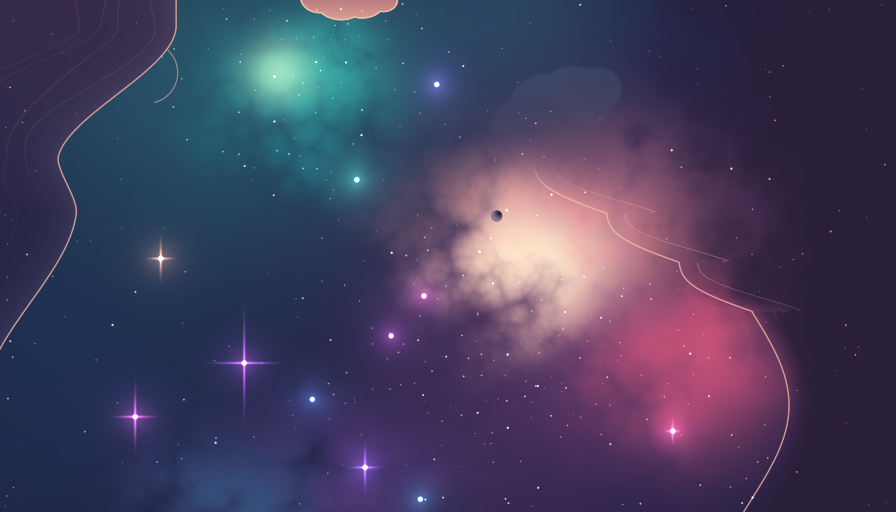
A Shadertoy shader for this background:

```glsl
const vec3 NIGHT = vec3(.12, .12, .25);
const vec3 DUSK = vec3(.16, .12, .225);
const vec3 RIM = vec3(1., .74, .66);

vec2 hash2(vec2 p) {
  vec3 q = fract(p.xyx * vec3(.1031, .103, .0973));
  q += dot(q, q.yzx + 33.33);
  return fract((q.xx + q.yz) * q.zy);
}

// Cellular noise: rounded bumps, high at the cell centres
float cells(vec2 p) {
  vec2 id = floor(p);
  float nearest = 1.;
  for (int j = -1; j <= 1; j++)
  for (int i = -1; i <= 1; i++) {
    vec2 cell = id + vec2(i, j);
    vec2 d = cell + hash2(cell) - p;
    nearest = min(nearest, dot(d, d));
  }
  return 1. - nearest;
}

float billow(vec2 p) {
  float sum = 0., gain = .5;
  for (int i = 0; i < 4; i++) {
    sum += gain * cells(p);
    p = mat2(1.6, 1.2, -1.2, 1.6) * p + 7.3;
    gain *= .5;
  }
  return sum;
}

float glow(vec2 p, vec2 centre, vec2 radius) {
  vec2 q = (p - centre) / radius;
  return exp(-dot(q, q));
}

float inside(float d, float px) {
  return 1. - smoothstep(0., px, d);
}

float stroke(float d, float width, float px) {
  return inside(abs(d) - width, px);
}

// Distance to a row of overlapping discs
float lobes(vec2 p, vec2 start, vec2 gap, float radius) {
  float d = 9.;
  for (float k = 0.; k < 4.; k++)
    d = min(d, length(p - start - gap * k) - radius * (.75 + .3 * sin(k * 1.3)));
  return d;
}

float leftEdge(float y) {
  return -.03 + .18 * smoothstep(.22, .6, y)
    - .038 * smoothstep(.58, .7, y) + .232 * smoothstep(.68, .95, y);
}

// Round bulge below, scalloped diagonal above
float rightEdge(float y) {
  float t = y - .392;
  return t < 0. ? 1.468 - .073 * sin(t * 8.56)
                : 1.468 - 1.48 * t - .04 * abs(sin(t * 32.8));
}

// Horizontal offset turned into approximate distance
float edgeDistance(float offset, float slope) {
  return offset / sqrt(1. + slope * slope);
}

// Spot: centre and radii; tint: colour and strength
void cloud(inout vec3 c, vec2 p, vec4 spot, vec4 tint) {
  c = mix(c, tint.rgb, tint.a * glow(p, spot.xy, spot.zw));
}

vec3 nebula(vec2 p, float puff) {
  vec2 q = p + .02 * sin(p.yx * 13. + 2. * sin(p * 9.)) + .13 * (puff - .72);
  float wisp = clamp(.78 + 1.7 * (puff - .72), 0., 1.);
  vec3 c = NIGHT;
  // Cool side
  cloud(c, p, vec4(.38, .82, .44, .4), vec4(.16, .36, .43, .85));
  cloud(c, p, vec4(.1, .3, .36, .4), vec4(.12, .21, .35, .65));
  cloud(c, p, vec4(.95, .97, .3, .22), vec4(.16, .29, .4, .9));
  cloud(c, q, vec4(.6, .75, .15, .12), vec4(.1, .42, .5, .7 * wisp));
  cloud(c, q, vec4(.62, .87, .16, .13), vec4(.2, .66, .65, wisp));
  cloud(c, p, vec4(.545, .86, .065, .06), vec4(.66, .92, .78, .9));
  // Violet floor
  cloud(c, q, vec4(.68, .06, .32, .17), vec4(.32, .22, .46, .8 * wisp));
  cloud(c, q, vec4(.47, .03, .13, .12), vec4(.2, .36, .53, .8 * wisp));
  // Warm side
  cloud(c, p, vec4(1.17, .4, .36, .36), vec4(.39, .23, .43, .85));
  cloud(c, q, vec4(1.35, .31, .16, .17), vec4(.82, .33, .48, .9));
  cloud(c, q, vec4(1.16, .57, .25, .14), vec4(.83, .49, .55, wisp));
  cloud(c, q, vec4(1.04, .53, .15, .15), vec4(.95, .72, .68, wisp));
  cloud(c, q, vec4(1.05, .49, .11, .08), vec4(1, .9, .8, .95));
  return c;
}

float starDust(vec2 p, float scale, float density, float px) {
  vec2 id = floor(p * scale), h = hash2(id + scale);
  float d = length(p - (id + .2 + .6 * h) / scale) - .0012 * h.x * h.y;
  return step(hash2(id + 51.7).x, density) * (.2 + .7 * h.y * h.x) * inside(d, px);
}

// Core, halo and two tapered rays
vec3 sparkle(vec2 q, float reach, float hue) {
  vec3 tint = .65 + .35 * cos(6.283 * (hue + vec3(0, .333, .667)));
  vec2 taper = max(1. - abs(q) / (reach * vec2(.65, 1) + .001), 0.);
  vec2 ray = taper * taper * (1. - smoothstep(0., .004, abs(q.yx)));
  float r = length(q);
  return tint * (.45 * exp(-r * 42.) + ray.x + ray.y) + inside(r - .002, .005);
}

void mainImage(out vec4 fragColor, in vec2 fragCoord) {
  vec2 p = fragCoord / iResolution.y;
  float px = 1.2 / iResolution.y, e = .002, puff = billow(p * 8.);
  vec3 col = nebula(p, puff);

  // Faint cloud bank at upper centre
  float d = lobes(p, vec2(1.02, .75), vec2(.05, .025), .075);
  col = mix(col, vec3(.3, .36, .46), .35 * inside(d, .006) * smoothstep(.68, .86, p.y));

  // Shadow on the right and its lit rim
  float slope = (rightEdge(p.y + e) - rightEdge(p.y - e)) / (2. * e);
  float dR = edgeDistance(p.x - rightEdge(p.y), slope);
  float low = 1. - smoothstep(.34, .46, p.y);
  float high = smoothstep(1.2, 1.6, p.x + .3 * (puff - .72));
  col = mix(col, DUSK, .92 * mix(high, smoothstep(-.01, .05, dR), low));
  float rim = stroke(dR, .0002, px) + .4 * stroke(dR - .035, 0., px) * (1. - low);
  col = mix(col, RIM, .75 * rim * (1. - smoothstep(.62, .69, p.y)));

  // Left cloud bank with nested strands
  slope = (leftEdge(p.y + e) - leftEdge(p.y - e)) / (2. * e);
  float dL = edgeDistance(p.x - leftEdge(p.y), slope);
  vec3 bank = mix(vec3(.14, .14, .27), vec3(.21, .17, .29), smoothstep(.4, 1., p.y));
  col = mix(col, bank + .07 * exp(min(dL, 0.) * 25.), inside(dL, px));
  for (float k = 1.; k < 5.; k++) {
    d = dL + .05 * k + .014 * sin(p.y * 17. + k * 2.);
    col += .07 * RIM * stroke(d, 0., px) * smoothstep(.3, .9, p.y);
  }
  float arc = stroke(length(p - vec2(.287, .858)) - .06, 0., px) * step(.3, p.x);
  col = mix(col, RIM, .75 * max(stroke(dL, .0002, px), .7 * arc * step(0., dL)));

  // Peach cloud hanging from the top
  d = lobes(p * vec2(.8, 1), vec2(.5, 1.005), vec2(.033, -.002), .04);
  col = mix(col, mix(vec3(.95, .7, .6), vec3(.8, .5, .52), p.y * 20. - 19.), .9 * inside(d, px));
  col = mix(col, vec3(1, .83, .72), .7 * stroke(d, .0002, px));

  // Scattered stars, densest below the warm cloud
  float density = .06 + .4 * glow(p, vec2(1.05, .27), vec2(.33, .17))
    + .2 * glow(p, vec2(.65, .8), vec2(.2));
  for (float k = 15.; k < 40.; k += 10.)
    col += vec3(1, .85, .87) * starDust(p, k, density, px);

  // Bright stars: position, ray length, hue
  vec4 stars[11] = vec4[11](
    vec4(.314, .495, .055, .95), vec4(.477, .291, .14, .2),
    vec4(.264, .186, .085, .13), vec4(.713, .087, .06, .27),
    vec4(1.314, .158, .03, .08), vec4(.697, .649, 0, .54),
    vec4(.853, .835, 0, .28), vec4(.828, .422, 0, .12),
    vec4(.764, .344, 0, .16), vec4(.61, .22, 0, .38),
    vec4(.821, .025, 0, .44));
  for (int i = 0; i < 11; i++)
    col += sparkle(p - stars[i].xy, stars[i].z, stars[i].w);

  // Small dark planet
  vec2 q = p - vec2(.97, .578);
  float lit = smoothstep(0., .016, length(q - .006));
  col = mix(col, mix(DUSK, vec3(.55, .48, .58), lit), inside(length(q) - .01, px));
  fragColor = vec4(clamp(col, 0., 1.), 1);
}
```
